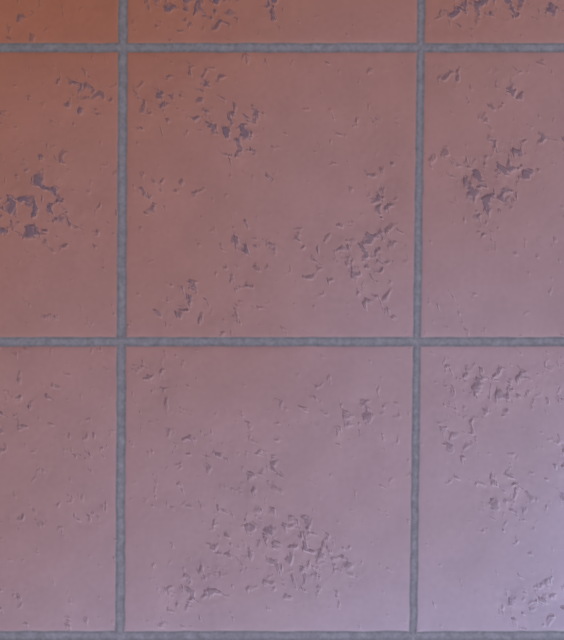
Give the GLSL for this texture, as a WebGL 2 fragment shader.

```glsl
#version 300 es
precision highp float;
// Worn terracotta floor tiles in a square grid with grey-blue grout.
// Clustered gradient noise makes flaked pits, embossed by a height difference;
// a diagonal ramp tints the floor from warm clay to cool lavender sheen.
uniform vec2 u_resolution;
out vec4 fragColor;

vec2 hash2(vec2 p) {
  vec3 q = fract(p.xyx * vec3(0.1031, 0.1030, 0.0973));
  q += dot(q, q.yzx + 33.33);
  return fract((q.xx + q.yz) * q.zy);
}

float corner(vec2 cell, vec2 offset) {
  return dot(hash2(cell) * 2.0 - 1.0, offset);
}

float gradientNoise(vec2 p) {
  vec2 i = floor(p), f = fract(p);
  vec2 u = f * f * f * (f * (f * 6.0 - 15.0) + 10.0);
  vec2 e = vec2(1.0, 0.0);
  float low = mix(corner(i, f), corner(i + e, f - e), u.x);
  float high = mix(corner(i + e.yx, f - e.yx), corner(i + 1.0, f - 1.0), u.x);
  return 1.6 * mix(low, high, u.y);
}

float fbm(vec2 p) {
  float sum = 0.0, amp = 0.6;
  for (int k = 0; k < 3; k++) {
    sum += amp * gradientNoise(p);
    p = mat2(0.8, 0.6, -0.6, 0.8) * p * 2.1 + 17.3;
    amp *= 0.5;
  }
  return sum;
}

// How strongly flakes gather around a point, 0 to 1
float cluster(vec2 p) {
  return smoothstep(-0.2, 0.34, fbm(p * 7.0 + 40.0));
}

// Depth of the flaked surface: small ragged islands, denser inside clusters
float flakes(vec2 p, float density) {
  p += 0.006 * vec2(gradientNoise(p * 55.0), gradientNoise(p * 55.0 + 60.0));
  float ragged = fbm(vec2(p.x + 0.4 * p.y, p.y - 0.4 * p.x) * vec2(62.0, 50.0));
  float level = mix(0.34, -0.06, density);
  return smoothstep(level, level + 0.42, ragged);
}

void main() {
  vec2 p = gl_FragCoord.xy / u_resolution.y;
  float soft = max(0.0022, 1.0 / u_resolution.y);

  // Grid, with columns that spread slightly toward the top
  vec2 grid = vec2((p.x - 0.1875 - 0.005 * p.y) / (0.458 + 0.008 * p.y),
                   (p.y - 0.0065) / 0.4595);
  vec2 tile = floor(grid);
  vec2 side = (fract(grid + 0.5) - 0.5) * 0.46;
  vec2 wobble = 0.0010 * vec2(gradientNoise(p * 34.0), gradientNoise(p * 34.0 + 9.0));
  vec2 lineDist = abs(side + wobble);
  float halfWidth = 0.0074 - 0.0012 * step(0.5, grid.x) * step(lineDist.x, lineDist.y);
  float edge = min(lineDist.x, lineDist.y) - halfWidth;
  float grout = 1.0 - smoothstep(-soft, soft, edge);

  // Diagonal ramp from warm clay at upper left to sheen at lower right
  float sheen = 0.62 * (1.0 - p.y) + 0.37 * p.x;
  sheen += 0.06 * gradientNoise(p * 3.0 + 5.0) + 0.04 * (hash2(tile + 12.0).x - 0.5);
  vec3 clay = mix(vec3(0.545, 0.335, 0.27), vec3(0.575, 0.46, 0.495),
                  smoothstep(-0.12, 0.62, sheen));
  clay = mix(clay, vec3(0.63, 0.59, 0.705), smoothstep(0.42, 1.0, sheen));
  clay *= 1.0 + 0.04 * fbm(p * 14.0) + 0.015 * gradientNoise(p * 110.0);

  // Pits differ on every tile: dark above, more embossed in the sheen
  vec2 q = p + 9.0 * hash2(tile + 31.0);
  float density = cluster(q) * smoothstep(-0.02, 0.06, edge);
  float depth = flakes(q, density);
  float relief = flakes(q + vec2(-0.0026, 0.0032), density) - depth;
  float wear = mix(0.85, 0.42, smoothstep(0.2, 0.75, sheen));
  vec3 pit = mix(vec3(0.37, 0.30, 0.35), vec3(0.46, 0.41, 0.49), sheen);
  clay = mix(clay, pit, depth * wear * (0.3 + 0.7 * density));
  clay += relief * vec3(0.06, 0.065, 0.075) * (0.4 + 0.9 * sheen);

  // Faint broad swells around the worn patches catch the same light
  float swell = fbm(q * 27.0 + 3.0) - fbm((q + vec2(-0.004, 0.005)) * 27.0 + 3.0);
  clay += 0.07 * swell * density * (0.3 + sheen);

  // Rounded tile rims: lit along the bottom, shaded along the top and left
  float rim = exp(-max(edge, 0.0) / 0.0035);
  float facing = lineDist.y < lineDist.x ? sign(side.y) : -0.6 * sign(side.x);
  clay += 0.03 * rim * facing * (1.0 + gradientNoise(p * 25.0));

  // Grainy cement joint, shaded toward both borders
  vec3 cement = mix(vec3(0.41, 0.385, 0.41), vec3(0.49, 0.49, 0.57), sheen);
  cement *= 1.0 + 0.12 * fbm(p * 75.0) + 0.05 * gradientNoise(p * 170.0);
  cement *= 0.92 + 0.12 * smoothstep(0.0, 0.006, -edge);

  fragColor = vec4(mix(clay, cement, grout), 1.0);
}
```
